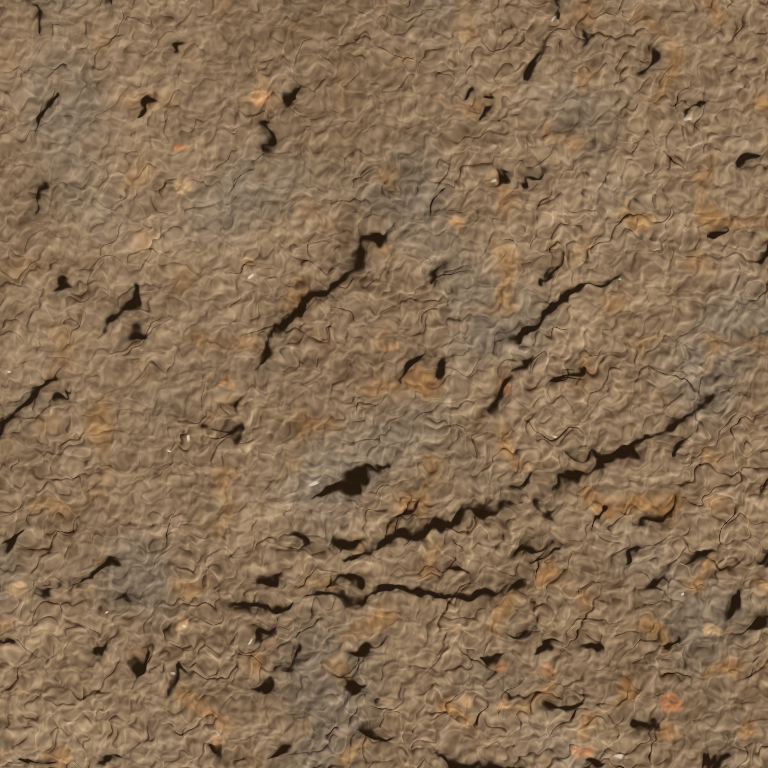
A three.js fragment shader for this texture:

```glsl
// Dry, crumbly brown soil under slanting light: layered gradient noise gives a
// relief shaded by its slope and cut by crisp ledges with thin shadows, then
// broken by ragged diagonal cracks, pits, faint stains and a few small stones.
varying vec2 vUv;

float hash(vec2 p) {
  return fract(sin(dot(p, vec2(127.1, 311.7))) * 43758.5);
}

vec2 hash2(vec2 p) {
  return vec2(hash(p), hash(p + 57.3));
}

float corner(vec2 cell, vec2 offset) {
  float a = 6.2832 * hash(cell);
  return dot(vec2(cos(a), sin(a)), offset);
}

// Gradient noise, roughly -1 to 1
float noise(vec2 p) {
  vec2 i = floor(p), f = p - i;
  vec2 u = f * f * f * (f * (f * 6.0 - 15.0) + 10.0);
  vec2 e = vec2(1.0, 0.0);
  float low = mix(corner(i, f), corner(i + e.xy, f - e.xy), u.x);
  float high = mix(corner(i + e.yx, f - e.yx), corner(i + e.xx, f - e.xx), u.x);
  return 1.4 * mix(low, high, u.y);
}

vec2 warp(vec2 p, float scale, float amount) {
  return p + amount * vec2(noise(p * scale), noise(p * scale + 31.7));
}

// Height of the crumbs, from clods down to grit
float relief(vec2 p) {
  return 0.4 * noise(p * 17.0) + 0.38 * noise(p * 41.0 + 5.0)
       + 0.27 * noise(p * 88.0 + 11.0) + 0.1 * noise(p * 170.0);
}

// Shadow under a crumb rim, crisp above and soft below; negative where lit
float ledge(vec2 p, vec2 toLight, float scale) {
  float n = noise(p * scale + scale);
  float rise = noise((p + 0.003 * toLight) * scale + scale) - n;
  float band = smoothstep(-0.006 * scale, -0.001 * scale, n) * (1.0 - smoothstep(-0.001 * scale, 0.001 * scale, n));
  return band * clamp(rise * 300.0 / scale, -0.35, 1.0);
}

// Ground is smoother at the upper left, rougher at the lower right
float roughness(vec2 p) {
  return smoothstep(-0.9, 0.5, p.x - p.y);
}

// Distance to scattered tapered cracks; reach and width are in cells
float cracks(vec2 p, float cells, float chance, float reach, float width) {
  vec2 q = p * cells, home = floor(q);
  float d = 1.0;
  for (int j = -1; j <= 1; j++) {
    for (int i = -1; i <= 1; i++) {
      vec2 cell = home + vec2(float(i), float(j));
      vec2 center = cell + hash2(cell + cells);
      float odds = chance * (0.3 + 0.9 * roughness(center / cells));
      if (hash(cell + 3.0 * cells) > odds) continue;
      vec2 rnd = hash2(cell + 7.0 * cells);
      float angle = mix(0.15, 1.2, center.y / cells) + 0.9 * (rnd.x - 0.5);
      float len = reach * (0.35 + 0.65 * rnd.y);
      vec2 dir = vec2(cos(angle), sin(angle)), v = q - center;
      float along = clamp(dot(v, dir), -len, len);
      float taper = sqrt(1.0 - abs(along) / len);
      d = min(d, length(v - along * dir) - width * taper);
    }
  }
  return d / cells;
}

// Colour in rgb, coverage in a
vec4 stones(vec2 p, float cells, float chance, float size) {
  vec2 q = warp(p, 50.0, 0.008) * cells, cell = floor(q);
  vec2 rnd = hash2(cell + 91.0);
  vec2 v = q - cell - mix(vec2(0.35), vec2(0.65), hash2(cell + 13.0));
  float radius = size * (0.5 + 0.5 * rnd.x);
  float cover = 1.0 - smoothstep(radius - 0.06, radius + 0.06, length(v * vec2(0.9, 1.15)));
  vec3 tint = mix(vec3(0.74, 0.46, 0.29), vec3(0.82, 0.70, 0.52), rnd.y);
  return vec4(tint, cover * step(hash(cell + 41.0), chance));
}

void main() {
  vec2 p = vUv;
  float rough = roughness(p);

  // Slope shading, light from the upper left
  vec2 toLight = vec2(-0.5, 0.87);
  vec2 bent = warp(warp(p, 30.0, 0.007), 75.0, 0.004);
  float shade = relief(bent) - relief(bent + 0.0035 * toLight);
  float tone = 0.71 + mix(0.85, 1.15, rough) * shade;
  tone += 0.09 * noise(p * 3.5 + 2.0) + 0.09 * noise(p * 14.0) + 0.06 * noise(p * 130.0);

  // Thin broken shadow lines under clods and crumbs
  float patchy = smoothstep(-0.35, 0.3, noise(p * 9.0 + 4.0)) * mix(0.5, 1.0, rough);
  tone -= 0.55 * patchy * ledge(bent, toLight, 21.0);
  tone -= 0.4 * mix(0.4, 1.0, patchy) * ledge(bent, toLight, 46.0);

  // Brown ground with faint grey and rusty stains
  vec3 color = mix(vec3(0.16, 0.09, 0.04), vec3(0.71, 0.60, 0.47), clamp(tone, 0.0, 1.25));
  vec3 grey = dot(color, vec3(0.33)) * vec3(1.1, 1.0, 0.88);
  color = mix(color, grey, 0.5 * smoothstep(0.0, 0.7, noise(bent * 6.0 + 8.0)));
  float rust = smoothstep(0.2, 0.9, noise(bent * 19.0 + 23.0)) * (0.3 + 0.7 * rough);
  color *= mix(vec3(1.0), vec3(1.12, 0.98, 0.78), rust);

  // Stones and tiny bright chips
  vec4 stone = stones(p, 19.0, 0.06, 0.24);
  color = mix(color, stone.rgb * (0.95 + 1.2 * shade), 0.75 * stone.a);
  vec4 chip = stones(p + 0.37, 48.0, 0.012, 0.17);
  color = mix(color, vec3(0.88, 0.84, 0.76), 0.85 * chip.a);

  // Ragged cracks and pits, pinched and torn by noise
  vec2 torn = warp(warp(warp(p, 11.0, 0.02), 32.0, 0.012), 80.0, 0.005);
  float gap = min(cracks(torn, 4.0, 0.6, 0.6, 0.022), cracks(torn, 16.0, 0.4, 0.4, 0.07));
  gap += 0.0045 * noise(p * 36.0 + 6.0) + 0.0025 * noise(p * 90.0);
  color *= 1.0 - 0.3 * exp(-max(gap, 0.0) / 0.004);
  color = mix(color, vec3(0.13, 0.08, 0.04), 0.93 * (1.0 - smoothstep(-0.0025, 0.002, gap)));

  gl_FragColor = vec4(color, 1.0);
}
```
